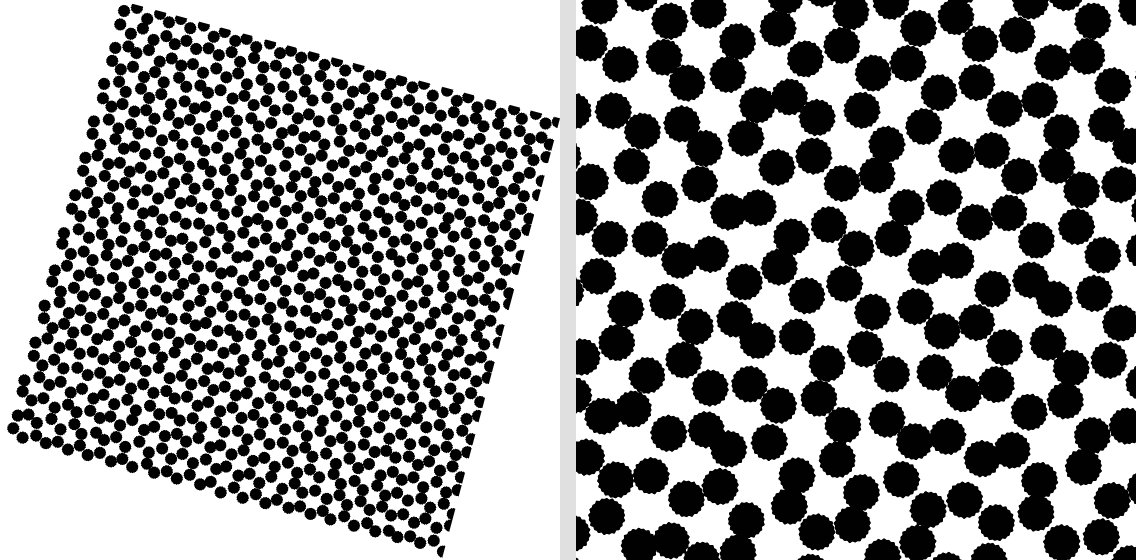
Left, the full canvas; right, a detail of the centre.
Give the GLSL for this pattern, as a Shadertoy shader.

```glsl
// Tilted square of jittered honeycomb dots with serrated rims, black on white.
#define COLUMNS 20.0      // honeycomb periods across the square
#define PAIR_ROWS 24.0    // staggered rows, each holding pairs of dots
#define TILT 0.2617994    // 15 degrees, clockwise
#define RADIUS 0.0107     // dot radius in canvas units
#define JITTER 0.0026     // largest shift of a dot along each axis
#define SERRATION 0.03    // tooth depth relative to the radius
#define PAPER vec3(1.0)
#define INK vec3(0.005)

vec3 hash3(vec3 p) {
    p = fract(p * vec3(0.1031, 0.1030, 0.0973) + 0.137);
    p += dot(p, p.yxz + 33.33);
    return fract((p.xxy + p.yxx) * p.zyx);
}

// Signed distance to a dot whose rim carries small uneven teeth.
float serratedDot(vec2 d, float phase) {
    float a = atan(d.y, d.x);
    float teeth = sin(21.0 * a + phase) + 0.6 * sin(13.0 * a - 2.0 * phase);
    return length(d) - RADIUS * (1.0 + SERRATION * teeth);
}

// Distance to the nearest dot; q runs from 0 to 1 across the square.
float honeycomb(vec2 q, float side) {
    float nearest = 1.0;
    float baseRow = floor(q.y * PAIR_ROWS - 0.3333);
    for (float j = -1.0; j <= 1.0; j++) {
        float row = baseRow + j;
        float stagger = 0.4 + 0.5 * mod(row, 2.0);
        float baseCol = floor(q.x * COLUMNS - stagger + 0.5);
        for (float i = -1.0; i <= 1.0; i++) {
            float col = baseCol + i;
            for (float end = -1.0; end <= 1.0; end += 2.0) {
                vec2 centre = vec2((col + stagger) / COLUMNS,
                                   (row + 0.8333 + end / 3.0) / PAIR_ROWS);
                // Only dots that are centred inside the square exist.
                if (centre != clamp(centre, 0.0, 1.0)) continue;
                vec3 rnd = hash3(vec3(col, row, end) + 7.0);
                vec2 shift = JITTER * (2.0 * rnd.xy - 1.0);
                vec2 d = (q - centre) * side - shift;
                nearest = min(nearest, serratedDot(d, 6.2832 * rnd.z));
            }
        }
    }
    return nearest;
}

void mainImage(out vec4 fragColor, in vec2 fragCoord) {
    vec2 p = fragCoord / iResolution.xy - 0.5;
    float c = cos(TILT), s = sin(TILT);

    // Largest tilted square that fits the canvas, with v pointing down.
    float side = 1.0 / (c + s);
    vec2 q = vec2(c * p.x - s * p.y, -s * p.x - c * p.y) / side + 0.5;

    // Cut the dots off at the border of the square.
    vec2 border = abs(q - 0.5) - 0.5;
    float dist = max(honeycomb(q, side), max(border.x, border.y) * side);

    float pixel = 1.0 / min(iResolution.x, iResolution.y);
    float ink = clamp(0.5 - dist / pixel, 0.0, 1.0);
    fragColor = vec4(mix(PAPER, INK, ink), 1.0);
}
```
